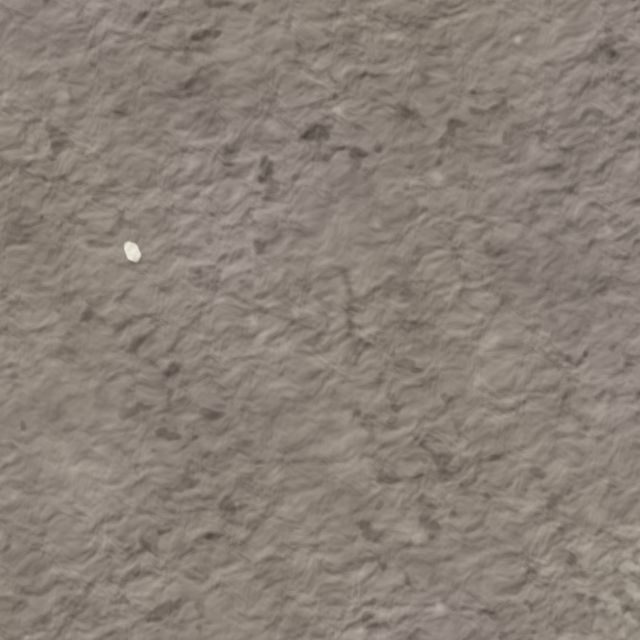
Write a WebGL 2 fragment shader that draws this texture.

```glsl
#version 300 es
precision highp float;
// Weathered grey-brown stone with slanted relief, dark pits and pale mineral grains.
uniform vec2 u_resolution;
out vec4 fragColor;

const vec3 STONE = vec3(0.553, 0.513, 0.474);
const vec3 PALE = vec3(0.75, 0.72, 0.68);
const vec3 WHITE_GRAIN = vec3(0.87, 0.86, 0.80);
const vec3 COOL_SHIFT = vec3(-0.003, -0.004, 0.009);
const vec2 LIGHT = vec2(-0.35, 0.94);
const float GRAIN_ANGLE = 0.36;     // direction of the relief, radians
const float GRAIN_STRETCH = 0.72;   // below 1 lengthens the relief
const float RELIEF_FREQ = 34.0;
const float RELIEF_GAIN = 0.25;
const float RELIEF_STEP = 0.0034;
const float BROAD_GAIN = 0.055;
const float MOTTLE_GAIN = 0.055;
const float PIT_DEPTH = 0.115;
const float SPOT_CELLS = 7.0;
const float SPOT_CHANCE = 0.22;
const vec2 GRAIN_POS = vec2(0.207, 0.607);
const vec2 CRACK_POS = vec2(0.546, 0.515);
const vec2 BLOOM_POS = vec2(1.01, 0.08);

// Two random values in 0..1 for a lattice cell
vec2 hash2(vec2 cell) {
    uvec2 k = uvec2(ivec2(cell) + 4096);
    uint h = k.x * 73856093u ^ k.y * 19349663u;
    h = (h ^ (h >> 15)) * 739982445u;
    h = (h ^ (h >> 13)) * 695872825u;
    h ^= h >> 16;
    return vec2(h & 65535u, h >> 16) / 65535.0;
}

float corner(vec2 cell, vec2 offset) {
    float a = 6.28319 * hash2(cell).x;
    return dot(vec2(cos(a), sin(a)), offset);
}

// Smooth gradient noise, roughly -0.7..0.7
float noise(vec2 p) {
    vec2 i = floor(p), f = p - i;
    vec2 s = f * f * f * (f * (f * 6.0 - 15.0) + 10.0);
    vec2 x = vec2(1.0, 0.0), y = vec2(0.0, 1.0);
    return mix(mix(corner(i, f), corner(i + x, f - x), s.x),
               mix(corner(i + y, f - y), corner(i + 1.0, f - 1.0), s.x), s.y);
}

// Coordinates turned and stretched along the slanted relief
vec2 slant(vec2 p) {
    float c = cos(GRAIN_ANGLE), s = sin(GRAIN_ANGLE);
    return vec2((c * p.x + s * p.y) * GRAIN_STRETCH, c * p.y - s * p.x);
}

float relief(vec2 p) {
    vec2 q = slant(p);
    q += 0.016 * vec2(noise(p * 19.0), noise(p * 19.0 + 43.0));
    float height = 0.0, amp = 0.5, freq = RELIEF_FREQ;
    for (int i = 0; i < 4; i++) {
        height += amp * noise(q * freq + float(i) * 19.7);
        amp *= 0.58;
        freq *= 1.8;
    }
    return height;
}

// Scattered soft pale spots, one candidate per cell
float paleSpots(vec2 p) {
    vec2 g = p * SPOT_CELLS, cell = floor(g);
    float sum = 0.0;
    for (int y = -1; y <= 1; y++)
    for (int x = -1; x <= 1; x++) {
        vec2 c = cell + vec2(x, y);
        vec2 pick = hash2(c + 71.0);
        vec2 d = (g - c - hash2(c + 157.0)) / SPOT_CELLS;
        float radius = mix(0.006, 0.014, pick.y);
        sum += step(pick.x, SPOT_CHANCE) * exp(-dot(d, d) / (radius * radius));
    }
    return sum;
}

void main() {
    vec2 p = gl_FragCoord.xy / min(u_resolution.x, u_resolution.y);
    vec2 q = slant(p) + 0.012 * vec2(noise(p * 30.0 + 7.0), noise(p * 30.0 + 51.0));

    // Lit relief, with shaded sides slightly deeper
    vec2 e = LIGHT * RELIEF_STEP;
    float slope = relief(p - e) - relief(p + e);
    float patchy = noise(p * 4.5 + 8.0);
    float tone = RELIEF_GAIN * slope * (slope < 0.0 ? 1.2 : 0.95) * (1.0 + 0.7 * patchy);

    // Broad shading and mottling
    tone += BROAD_GAIN * (noise(p * 4.0 + 31.0) + 0.8 * noise(p * 10.0 + 77.0));
    tone += MOTTLE_GAIN * (0.8 * noise(q * 24.0 + 11.0) + noise(q * 52.0 + 5.0));

    // Dark pits gathered in patches
    float gather = smoothstep(-0.30, 0.25, noise(p * 5.5 + 90.0));
    float ragged = 0.25 * noise(p * 75.0);
    float pits = smoothstep(0.18, 0.50, noise(q * 29.0 + 63.0) + ragged);
    float specks = smoothstep(0.22, 0.50, noise(q * 50.0 + 39.0) + ragged);
    tone -= PIT_DEPTH * max(pits, 0.7 * specks) * gather;

    // Broken upright crack
    vec2 c = p - CRACK_POS;
    c.x += 0.018 * noise(vec2(p.y * 17.0, 3.0)) + 0.08 * c.y;
    float crack = exp(-pow(c.x / 0.007, 2.0)) * smoothstep(0.13, 0.05, abs(c.y));
    tone -= 0.11 * crack * smoothstep(-0.3, 0.2, noise(p * 26.0 + 12.0));

    // Cool tint drifting across the stone
    float cool = smoothstep(-0.3, 0.4, noise(p * 2.3 + 14.0) + 0.25 * (p.x + p.y - 1.0));
    vec3 color = STONE + tone * vec3(1.0, 0.99, 0.96) + COOL_SHIFT * cool;

    // Pale spots and a clumpy pale bloom near the lower right
    float clump = smoothstep(-0.25, 0.40, noise(p * 38.0 + 27.0) + 0.4 * noise(p * 90.0));
    float bloom = exp(-dot(p - BLOOM_POS, p - BLOOM_POS) / 0.012);
    float pale = paleSpots(p) * (0.25 + 0.7 * clump) + 0.9 * bloom * clump;
    color = mix(color, PALE + 0.5 * tone, 0.75 * clamp(pale, 0.0, 1.0));

    // Single bright grain with a small shadow below it
    vec2 d = p - GRAIN_POS, under = d + vec2(-0.006, 0.018);
    color -= 0.07 * exp(-dot(under, under) / 0.00012);
    float edge = length(d * vec2(1.15, 0.9) + 0.15 * d.yx) + 0.003 * noise(p * 80.0);
    color = mix(color, WHITE_GRAIN + tone, smoothstep(0.0165, 0.0115, edge));

    fragColor = vec4(clamp(color, 0.0, 1.0), 1.0);
}
```
